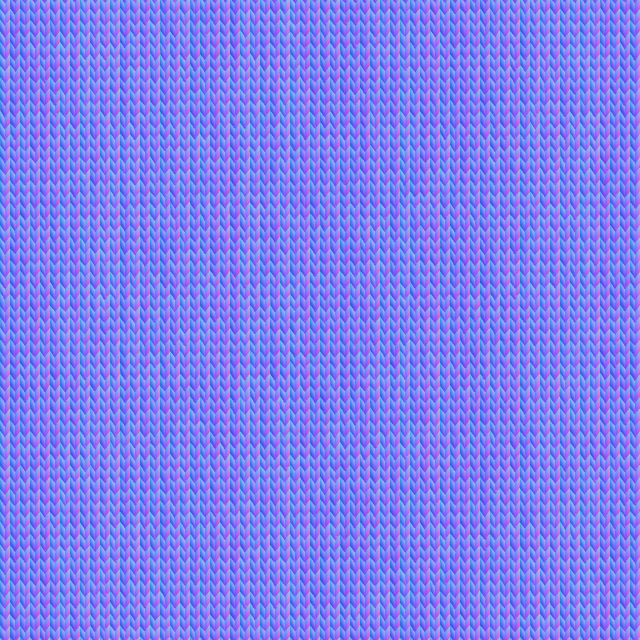
Write a Shadertoy shader that draws this texture map.

```glsl
// Tangent-space normal map of a fine stockinette knit: columns of V-shaped stitches
#define COLUMNS 64.0      // stitches across
#define ROWS 56.0         // stitches down
#define LEAN 0.38         // tilt of a stitch leg from vertical, radians
#define HALF_LENGTH 0.80  // leg half length, in column widths
#define HALF_WIDTH 0.27   // leg half width, in column widths
#define SIDE_SLOPE 0.62   // steepness across a leg
#define END_SLOPE 0.42    // steepness along a leg
#define RIB_SLOPE 0.85    // roundness of a whole column
#define JITTER 0.07       // scatter of leg positions, in column widths
#define LEAN_JITTER 0.24  // scatter of leg tilt, radians
#define TILT_JITTER 0.17  // scatter of leg facing
#define SAMPLES 3         // antialiasing samples per axis

vec3 hash3(vec2 p) {
    vec3 q = fract(vec3(p.xyx) * vec3(0.1031, 0.1030, 0.0973));
    q += dot(q, q.yxz + 33.33);
    return fract((q.xxy + q.yzz) * q.zyx);
}

// Surface normal of the highest yarn leg at a point of the unit tile
vec3 knitNormal(vec2 uv) {
    vec2 legCount = vec2(2.0 * COLUMNS, ROWS);
    vec2 legPitch = vec2(0.5, COLUMNS / ROWS);
    vec2 grid = uv * legCount;
    vec2 base = floor(grid);
    float highest = -1e5;
    vec2 slope = vec2(0.0);

    for (int j = -1; j <= 1; j++) {
        for (int i = -1; i <= 1; i++) {
            vec2 cell = base + vec2(i, j);
            vec2 id = mod(cell, legCount);
            vec3 rnd = hash3(id + 7.0) - 0.5;
            vec3 rnd2 = hash3(id.yx + 211.0) - 0.5;
            vec3 columnRnd = hash3(vec2(floor(id.x * 0.5), 503.0)) - 0.5;

            // Even legs lean left, odd legs lean right, meeting in a V
            float side = mod(id.x, 2.0) * 2.0 - 1.0;
            float angle = LEAN + LEAN_JITTER * rnd.z;
            vec2 along = vec2(side * sin(angle), cos(angle));
            vec2 across = vec2(along.y, -along.x);

            // Rounded, pointed-oval yarn leg
            vec2 local = (grid - cell - 0.5) * legPitch;
            vec2 p = local - JITTER * rnd.xy;
            float u = dot(p, along) / HALF_LENGTH;
            float v = dot(p, across) / (HALF_WIDTH * (1.0 + 0.3 * rnd2.x));
            float height = 0.15 * rnd2.y - u * u - v * v;

            // Legs sink towards the groove between columns
            float columnX = local.x + 0.25 * side;
            height -= 6.0 * max(abs(columnX) - 0.46, 0.0);

            if (height > highest) {
                highest = height;
                slope = across * v * SIDE_SLOPE + along * u * END_SLOPE;
                slope.x += RIB_SLOPE * clamp(columnX, -0.5, 0.5);
                slope += TILT_JITTER * rnd2.yz + 0.10 * columnRnd.xy;
            }
        }
    }
    return normalize(vec3(slope, 1.0));
}

void mainImage(out vec4 fragColor, in vec2 fragCoord) {
    vec3 normal = vec3(0.0);
    for (int y = 0; y < SAMPLES; y++) {
        for (int x = 0; x < SAMPLES; x++) {
            vec2 offset = (vec2(x, y) + 0.5) / float(SAMPLES) - 0.5;
            normal += knitNormal((fragCoord + offset) / iResolution.xy);
        }
    }
    normal /= float(SAMPLES * SAMPLES);
    fragColor = vec4(normal * 0.5 + 0.5, 1.0);
}
```
